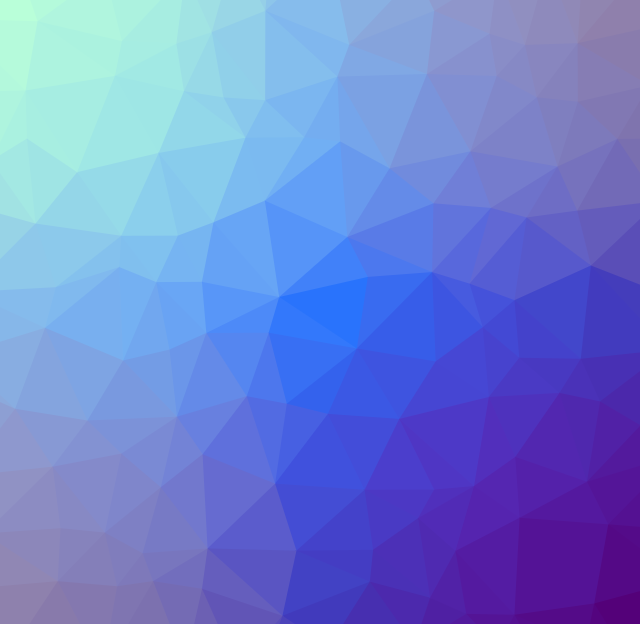
This background is drawn by a WebGL 1 fragment shader. Its source:

```glsl
precision highp float;
// Low-poly mesh of flat triangles, from mint through blue to deep violet.
uniform vec2 u_resolution;

// Five-stop colour ramp; red is kept squared so that blends stay bright.
vec3 ramp(float t) {
  vec3 c = mix(vec3(0.53, 1.0, 0.85), vec3(0.35, 0.88, 0.91), clamp(t * 4.0, 0.0, 1.0));
  c = mix(c, vec3(0.017, 0.46, 1.0), clamp(t * 4.0 - 1.0, 0.0, 1.0));
  c = mix(c, vec3(0.11, 0.17, 0.73), clamp(t * 4.0 - 2.0, 0.0, 1.0));
  return mix(c, vec3(0.109, 0.0, 0.47), clamp(t * 4.0 - 3.0, 0.0, 1.0));
}

// Average of a horizontal and a vertical ramp, at a place in grid units.
vec3 gradientAt(vec2 place) {
  vec2 t = (place + vec2(0.6, 0.46)) / vec2(10.24, 9.87);
  vec3 c = 0.5 * (ramp(t.x) + ramp(t.y));
  return vec3(sqrt(c.r), c.gb);
}

// Grid corner moved by sines whose phases bend across the grid.
vec2 meshPoint(vec2 id) {
  vec2 k = id - 4.0;
  vec2 bend = k * (k - 1.0);
  float phaseX = -0.37 + 1.25 * k.x - 0.58 * k.y - 0.79 * bend.y;
  float phaseY = 0.96 - 1.24 * k.x - 1.71 * k.y + 2.17 * k.x * k.y
               + 0.475 * bend.x + 1.1 * bend.y;
  return id + vec2(0.37, 0.29) * sin(vec2(phaseX, phaseY));
}

// Signed distance to the line from a to b, positive on the inner side.
float edge(vec2 p, vec2 a, vec2 b) {
  vec2 along = normalize(b - a);
  vec2 d = p - a;
  return along.x * d.y - along.y * d.x;
}

// Flat triangle: colour weighted by coverage, with coverage in alpha.
vec4 facet(vec2 p, vec2 a, vec2 b, vec2 c, float pixel) {
  float inside = min(edge(p, a, b), min(edge(p, b, c), edge(p, c, a)));
  float cover = clamp(0.5 + inside / pixel, 0.0, 1.0);
  return vec4(gradientAt((a + b + c) / 3.0), 1.0) * cover;
}

void main() {
  vec2 uv = gl_FragCoord.xy / u_resolution;
  vec2 p = vec2(uv.x, 1.0 - uv.y) * vec2(10.24, 9.87) - vec2(0.6, 0.46);
  float pixel = 9.87 / u_resolution.y;

  // Split each nearby cell along its shorter diagonal.
  vec4 sum = vec4(0.0);
  for (int j = -1; j <= 1; j++) {
    for (int i = -1; i <= 1; i++) {
      vec2 id = floor(p) + vec2(float(i), float(j));
      vec2 a = meshPoint(id);
      vec2 b = meshPoint(id + vec2(1.0, 0.0));
      vec2 c = meshPoint(id + vec2(1.0, 1.0));
      vec2 d = meshPoint(id + vec2(0.0, 1.0));
      if (distance(a, c) < distance(b, d)) {
        sum += facet(p, a, b, c, pixel) + facet(p, a, c, d, pixel);
      } else {
        sum += facet(p, a, b, d, pixel) + facet(p, b, c, d, pixel);
      }
    }
  }
  gl_FragColor = vec4(sum.rgb / max(sum.a, 0.001), 1.0);
}
```
